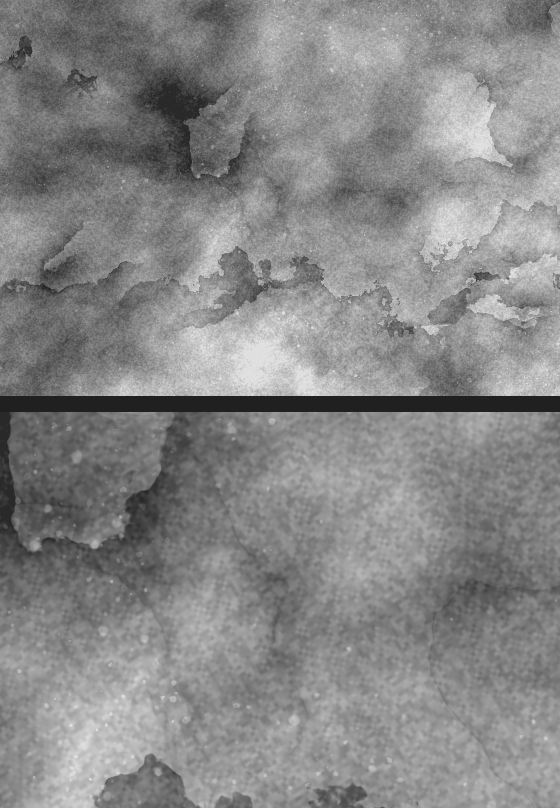
Top: the whole. Bottom: its middle third, enlarged.
Write a WebGL 2 fragment shader that draws this texture.

```glsl
#version 300 es
precision highp float;
// Grey watercolour wash on grainy paper: warped fractal clouds, torn dark
// stains that fade away from one crisp edge, thin-rimmed drying marks,
// clustered pale specks and fine grain. Lengths are in canvas heights.

#define BASE_TONE 0.637
#define CLOUD_SCALE 3.3
#define CLOUD_CONTRAST 0.95
#define STROKE_ANGLE 0.42
#define STROKE_STRETCH 1.5
#define STAIN_DEPTH 0.25
#define STAIN_LEVEL 0.54
#define RIM_DEPTH 0.06
#define SPECK_LIGHT 0.16
#define GRAIN_SCALE 300.0
#define GRAIN_DEPTH 0.19

uniform vec2 u_resolution;
out vec4 fragColor;

float hash(vec2 p) {
  return fract(sin(dot(p, vec2(127.1, 311.7))) * 43758.5453);
}

float noise(vec2 p) {
  vec2 cell = floor(p), f = fract(p);
  f = f * f * (3.0 - 2.0 * f);
  float low = mix(hash(cell), hash(cell + vec2(1, 0)), f.x);
  float high = mix(hash(cell + vec2(0, 1)), hash(cell + vec2(1, 1)), f.x);
  return mix(low, high, f.y);
}

mat2 rotation(float a) {
  return mat2(cos(a), -sin(a), sin(a), cos(a));
}

float fbm(vec2 p) {
  float sum = 0.0, amp = 0.5;
  mat2 turn = rotation(0.6) * 2.03;
  for (int i = 0; i < 7; i++) {
    sum += amp * noise(p);
    p = turn * p + 17.3;
    amp *= 0.5;
  }
  return sum;
}

// Soft clouds, bent by a second field
float clouds(vec2 p) {
  vec2 bend = vec2(fbm(p * 0.9 + 4.7), fbm(p * 0.9 + 31.2)) - 0.5;
  return fbm(p + 1.8 * bend) - 0.5;
}

// Dark pigment, densest at a crumbled edge and thinning inward
float stain(vec2 p, vec2 q, float seed) {
  vec2 bend = vec2(fbm(p * 4.0 + seed), fbm(p * 4.0 + seed + 21.0)) - 0.5;
  float field = fbm(q * 2.6 + 0.9 * bend + seed);
  float crumble = smoothstep(0.5, 0.8, noise(p * 6.0 + seed));
  field += (fbm(p * 80.0 + seed) - 0.5) * mix(0.01, 0.13, crumble);
  float inside = field - STAIN_LEVEL;
  float patches = smoothstep(0.52, 0.78, noise(rotation(0.7) * p * 3.6 + seed * 1.7));
  float mottling = 0.6 + 0.8 * fbm(p * 24.0 + seed);
  return smoothstep(-0.003, 0.006, inside) * exp(-max(inside, 0.0) * 12.0)
       * patches * mottling;
}

// Drying mark: a thin dark rim around a slightly changed wash
float dryingMark(vec2 p, float seed) {
  vec2 bend = vec2(noise(p * 7.0 + seed), noise(p * 7.0 + seed + 9.0)) - 0.5;
  float level = fbm(p * 3.4 + 0.5 * bend + seed) - 0.54;
  float patches = smoothstep(0.55, 0.8, noise(rotation(0.9) * p * 2.8 + seed * 2.3));
  float rim = exp(-abs(level) * 150.0);
  float wash = smoothstep(-0.004, 0.004, level) * exp(-max(level, 0.0) * 14.0);
  return patches * (rim * RIM_DEPTH + wash * 0.05);
}

// Round pale droplets of several sizes, gathered in clusters
float specks(vec2 p) {
  float cover = 0.0;
  for (int i = 0; i < 3; i++) {
    float layer = float(i);
    float scale = 42.0 + 34.0 * layer;
    vec2 g = rotation(0.5 + layer) * p * scale + 9.0 * layer;
    vec2 cell = floor(g);
    vec2 centre = 0.3 + 0.4 * vec2(hash(cell + 3.1), hash(cell + 8.6));
    float radius = mix(0.07, 0.21, hash(cell + 5.4));
    vec2 offset = fract(g) - centre;
    float wobble = 0.16 * (noise(g * 5.0) - 0.5);
    float cluster = smoothstep(0.55, 0.95, noise(p * 5.5 + 12.0));
    float present = step(hash(cell + 1.9), 0.012 + 0.22 * cluster);
    float drop = 1.0 - smoothstep(radius - 0.06, radius + 0.06, length(offset) + wobble);
    cover = max(cover, drop * present * mix(0.3, 1.0, hash(cell + 6.8)));
  }
  return cover;
}

void main() {
  vec2 p = gl_FragCoord.xy / u_resolution.y;
  vec2 q = rotation(STROKE_ANGLE) * p / vec2(STROKE_STRETCH, 1.0);

  // Washes
  float tone = BASE_TONE + CLOUD_CONTRAST * clouds(q * CLOUD_SCALE + 2.6);
  tone += 0.38 * (fbm(p * 9.0 + 41.0) - 0.5);
  tone += 0.06 * (gl_FragCoord.x / u_resolution.x - 0.5);

  // Stains and drying marks
  for (int i = 0; i < 3; i++) {
    float seed = 7.3 + 13.7 * float(i);
    tone -= STAIN_DEPTH * stain(p, q, seed);
    tone -= dryingMark(p, seed + 5.0);
  }

  // Specks and paper grain, turned off the pixel axes
  tone += SPECK_LIGHT * specks(p);
  vec2 g = rotation(0.55) * p * GRAIN_SCALE;
  float grain = 0.7 * noise(g) + 0.3 * noise(rotation(0.8) * g * 0.45 + 60.0);
  tone += GRAIN_DEPTH * (grain - 0.5);

  fragColor = vec4(vec3(clamp(tone, 0.16, 0.88)), 1.0);
}
```
